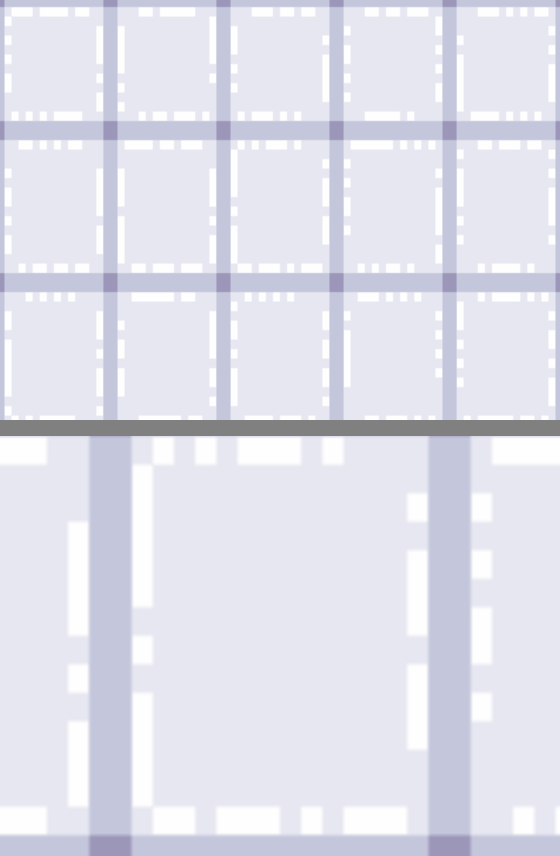
Top, the full canvas; bottom, a detail of the centre.
Reproduce this pattern procedurally as a WebGL 1 fragment shader.

```glsl
precision highp float;
// Lavender check: pale tiles divided by crossing bars, with broken white
// dashes just inside each tile edge. Everything lies on a coarse unit grid,
// and hashed run lengths make the dashes differ on every side of every tile.

uniform vec2 u_resolution;

const vec2 GRID_UNITS = vec2(79.26, 44.2);    // units across the canvas
const vec2 GRID_SHIFT = vec2(0.37, -13.74);   // puts bar centres at zero
const vec2 EDGE_SOFTNESS = vec2(0.14, 0.11);  // in units
const float TILE_SIZE = 16.0;
const float TOP_ROW_SIZE = 14.0;
const int MAX_RUNS = 4;

const vec3 TILE_COLOR = vec3(0.905, 0.905, 0.945);
const vec3 BAR_COLOR = vec3(0.77, 0.78, 0.86);
const vec3 CROSS_COLOR = vec3(0.61, 0.59, 0.725);
const vec3 DASH_COLOR = vec3(0.995);

float hash(vec2 p) {
  return fract(sin(dot(p, vec2(12.9898, 78.233))) * 43758.5453);
}

// Soft coverage of the interval from a to b.
float band(float x, float a, float b, float soft) {
  return smoothstep(a - soft, a + soft, x)
       * (1.0 - smoothstep(b - soft, b + soft, x));
}

// Bars are two units wide, half in each neighbouring tile.
float barCoverage(float x, float size, float soft) {
  return 1.0 - band(x, 1.0, size - 1.0, soft);
}

// Random runs of whole units, one unit apart, along a tile side.
float dashRuns(float x, float size, vec2 seed, float soft) {
  float start = 2.0 + floor(3.0 * hash(seed));
  float limit = size - 2.0 - floor(2.5 * hash(seed + 3.7));
  float coverage = 0.0;
  for (int i = 0; i < MAX_RUNS; i++) {
    float r = hash(seed + vec2(7.3, 1.9) * float(i + 1));
    float run = min(1.0 + floor(5.5 * r * r), limit - start);
    float dash = band(x, start, start + run, soft) * step(0.5, run);
    coverage = max(coverage, dash);
    start += run + 1.0;
  }
  return coverage;
}

// Dashes on the two opposite sides facing the "across" axis.
float sideDashes(float along, float across, vec2 size, vec2 seed, vec2 soft) {
  float nearSide = band(across, 1.0, 2.0, soft.y)
                 * dashRuns(along, size.x, seed, soft.x);
  float farSide = band(across, size.y - 2.0, size.y - 1.0, soft.y)
                * dashRuns(along, size.x, seed + vec2(31.0, 17.0), soft.x);
  return max(nearSide, farSide);
}

void main() {
  // Grid position, with y running downwards.
  vec2 uv = gl_FragCoord.xy / u_resolution;
  vec2 grid = vec2(uv.x, 1.0 - uv.y) * GRID_UNITS + GRID_SHIFT;
  vec2 soft = max(EDGE_SOFTNESS, GRID_UNITS / u_resolution * 0.75);

  // Tile index and local position; the top row is shorter.
  vec2 size = vec2(TILE_SIZE, grid.y < 0.0 ? TOP_ROW_SIZE : TILE_SIZE);
  vec2 tile = floor(grid / size);
  vec2 local = mod(grid, size);

  // White dashes on all four sides.
  vec2 seed = tile * vec2(5.13, 9.71) + 2.4;
  float rows = sideDashes(local.x, local.y, size, seed, soft);
  float columns = sideDashes(local.y, local.x, size.yx, seed + 53.0, soft.yx);
  vec3 color = mix(TILE_COLOR, DASH_COLOR, max(rows, columns));

  // Crossing bars, darker where they overlap.
  float vertical = barCoverage(local.x, size.x, soft.x);
  float horizontal = barCoverage(local.y, size.y, soft.y);
  color = mix(color, BAR_COLOR, max(vertical, horizontal));
  color = mix(color, CROSS_COLOR, vertical * horizontal);

  gl_FragColor = vec4(color, 1.0);
}
```
